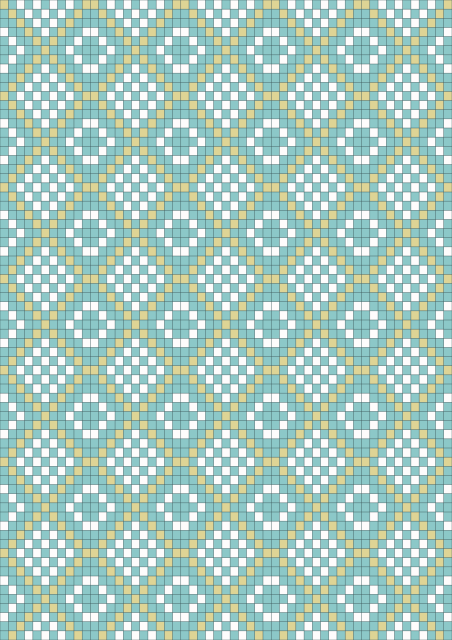
Reproduce this pattern procedurally as a Shadertoy shader.

```glsl
// Teal mosaic grid of checkered diamonds and white rings, framed by a gold lattice.

const vec2 REPEATS = vec2(5.0, 7.0);        // motifs across and down
const vec2 MOTIF = vec2(11.0, 10.0);        // cells in one motif
const vec2 CELLS = REPEATS * MOTIF;
const float LINE_WIDTH = 0.00097;           // share of the canvas width

const vec3 TEAL = vec3(0.55, 0.785, 0.785);
const vec3 WHITE = vec3(0.995, 0.99, 0.99);
const vec3 GOLD = vec3(0.87, 0.83, 0.585);
const vec3 GROUT = vec3(0.24, 0.35, 0.36);

// Colour of a cell, from its step distance to the diamond centre.
vec3 cellColor(vec2 cell) {
    vec2 offset = abs(mod(cell + vec2(0.0, 5.0), MOTIF) - 5.0);
    int ring = int(offset.x + offset.y + 0.5);
    if (ring == 1 || ring == 3 || ring == 8) return WHITE;
    return ring == 5 ? GOLD : TEAL;
}

void mainImage(out vec4 fragColor, in vec2 fragCoord) {
    vec2 uv = fragCoord / iResolution.xy;
    vec2 p = vec2(uv.x, 1.0 - uv.y) * CELLS;
    vec2 pixel = CELLS / iResolution.xy;

    // Box-filtered blend of the four cells around the nearest grid corner
    vec2 corner = floor(p + 0.5);
    vec2 side = clamp((p - corner) / pixel + 0.5, 0.0, 1.0);
    vec3 upper = mix(cellColor(corner - 1.0), cellColor(corner - vec2(0.0, 1.0)), side.x);
    vec3 lower = mix(cellColor(corner - vec2(1.0, 0.0)), cellColor(corner), side.x);
    vec3 color = mix(upper, lower, side.y);

    // Thin grid lines, by the part of the pixel they cover
    vec2 width = LINE_WIDTH * CELLS * vec2(1.0, iResolution.x / iResolution.y);
    vec2 overlap = 0.5 * (width + pixel) - abs(p - corner);
    vec2 cover = clamp(overlap, vec2(0.0), min(width, pixel)) / pixel;
    color = mix(color, GROUT, 1.0 - (1.0 - cover.x) * (1.0 - cover.y));

    fragColor = vec4(color, 1.0);
}
```
